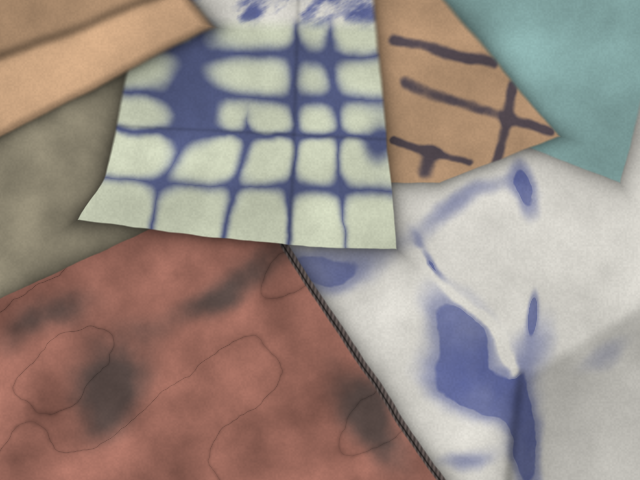
Write a Shadertoy shader that draws this texture.

```glsl
// Overlapping pieces of dyed cloth in soft slanting light.
// Half planes cut each piece, warped lines and blobs lay down the dye,
// and value noise makes the wrinkles.
const vec3 WHITE = vec3(.82, .81, .78), INDIGO = vec3(.36, .39, .57);
const vec3 OLIVE = vec3(.57, .54, .46), TEAL = vec3(.51, .64, .63);
const vec3 TAN = vec3(.75, .61, .48), INK = vec3(.25, .23, .28);
const vec3 CREAM = vec3(.77, .79, .7), DEEP = vec3(.25, .28, .45);
const vec3 RUST = vec3(.59, .4, .35), SOOT = vec3(.28, .25, .24);
const vec4 COL_LOW = vec4(.31, .475, .605, .73); // dye columns, near end
const vec4 COL_HIGH = vec4(.43, .54, .62, .69); // far end
const vec4 ROWS = vec4(.613, .727, .806, .898);
const vec2 LIGHT = vec2(-.18, .24);

float hash(vec2 p) {
  vec3 q = fract(p.xyx * .1031);
  q += dot(q, q.yzx + 33.33);
  return fract((q.x + q.y) * q.z);
}
float noise(vec2 p) {
  vec2 i = floor(p), f = fract(p), e = vec2(1, 0);
  f *= f * (3. - 2. * f);
  return mix(mix(hash(i), hash(i + e), f.x),
    mix(hash(i + e.yx), hash(i + 1.), f.x), f.y);
}
float fbm(vec2 p) {
  float sum = 0., amp = .5;
  for (int i = 0; i < 5; i++, amp *= .5) {
    sum += amp * noise(p);
    p = mat2(1.6, 1.2, -1.2, 1.6) * p + 7.3;
  }
  return sum;
}
mat2 turn(float a) { return mat2(cos(a), -sin(a), sin(a), cos(a)); }
float relief(vec2 p) { return fbm(p + LIGHT) - fbm(p - LIGHT); }
// Negative to the left of the direction a to b.
float cut(vec2 p, float ax, float ay, float bx, float by) {
  vec2 d = normalize(vec2(bx - ax, by - ay));
  return dot(p - vec2(ax, ay), vec2(d.y, -d.x));
}
float bell(float d, float w) { return exp(-d * d / (w * w)); }
// Soft line from a to b.
float line(vec2 p, float ax, float ay, float bx, float by, float w) {
  vec2 d = vec2(bx - ax, by - ay), q = p - vec2(ax, ay);
  return bell(length(q - d * clamp(dot(q, d) / dot(d, d), 0., 1.)), w);
}
// Soft ellipse with centre, radii and angle.
float blob(vec2 p, float x, float y, float rx, float ry, float a) {
  vec2 q = turn(a) * (p - vec2(x, y)) / vec2(rx, ry);
  return exp(-dot(q, q));
}
// Lays a piece over the colour below, with a contact shadow.
void lay(inout vec3 col, vec3 cloth, float d, float soft, float shade) {
  col *= 1. - shade * exp(-max(d, 0.) / .018);
  col = mix(cloth, col, smoothstep(-soft, soft, d));
}

vec3 whiteCloth(vec2 p, vec2 w) {
  float s = .9 * blob(w, .68, .445, .12, .05, .2)
    + blob(w, .95, .31, .06, .1, .5)
    + blob(w, 1., .19, .12, .05, -.4)
    + blob(w, 1.1, .06, .035, .13, .1)
    + .9 * blob(w, 1.1, .6, .03, .06, .2)
    + .55 * blob(w, .96, .57, .15, .03, .5)
    + blob(p, 1.11, .35, .01, .04, -.1)
    + blob(w, .9, .45, .055, .011, -.9)
    + .6 * blob(w, .98, .05, .06, .03, .3)
    + .4 * blob(w, 1.27, .26, .09, .03, .6)
    + .5 * blob(w, 1.12, .27, .05, .09, -.3)
    - .5 * line(w, .87, .48, 1.08, .22, .011);
  float tint = .62 * smoothstep(.15, .65, s) + .35 * smoothstep(.62, .72, s);
  vec3 col = mix(WHITE, INDIGO, tint * (.7 + .5 * fbm(w * 9.)));
  // Folds, one facet turned from the light.
  float facet = smoothstep(0., .03, cut(p, 1.08, .22, 1.34, .38));
  col *= 1. - .15 * facet * smoothstep(1.02, 1.1, p.x);
  col *= 1. - .22 * line(p, 1.085, .22, 1.06, 0., .011);
  return col * (1. + .3 * relief(p * 5.));
}
vec3 gridCloth(vec2 p, vec2 w) {
  float rise = (w.y - .5) / .45, tilt = .05 * (w.x - .45);
  vec4 cols = mix(COL_LOW, COL_HIGH, rise);
  float dye = blob(w, .41, .79, .04, .07, 0.) + blob(w, .79, .7, .03, .05, 0.);
  for (int i = 0; i < 4; i++) {
    float width = mix(.011, i == 0 ? .04 : .015, rise);
    float fade = i == 1 ? 1. - smoothstep(.7, .8, p.y) : .85;
    dye += fade * exp(-abs(w.x - cols[i]) / width)
      + .9 * exp(-abs(w.y - ROWS[i] + tilt) / (i == 1 ? .011 : .02));
  }
  dye *= .72 + .65 * fbm(p * 8.);
  vec3 col = mix(CREAM, DEEP, .88 * smoothstep(.22, 1.05, dye));
  float streaks = smoothstep(.42, .62, fbm(turn(.6) * p * vec2(9, 20)));
  col = mix(col, mix(WHITE, INDIGO, streaks), smoothstep(.93, .97, p.y));
  float crease = bell(p.y - ROWS.y + tilt, .004) + bell(p.x - cols.z, .005);
  return col * (1. - .12 * crease + .24 * relief(p * 8.));
}
vec3 inkedCloth(vec2 p, vec2 w) {
  float ink = line(w, .82, .91, 1.03, .86, .014)
    + line(w, .84, .82, 1.15, .73, .013)
    + line(w, .82, .71, .98, .66, .01)
    + line(w, 1.075, .82, 1.035, .66, .013)
    + line(w, .9, .68, .885, .64, .02);
  ink = smoothstep(.2, .9, ink * (.45 + fbm(p * 17.)));
  return mix(TAN * .92, INK, .85 * ink) * (1. + .3 * relief(p * 7.));
}
vec3 rustCloth(vec2 p, vec2 w, float edge) {
  float soot = blob(w, .23, .2, .08, .12, -.5)
    + .8 * blob(w, .1, .34, .1, .05, .4)
    + .8 * blob(w, .5, .41, .17, .045, .5)
    + blob(w, .78, .13, .06, .14, .6);
  soot *= .35 + 1.1 * fbm(p * 11.);
  vec3 col = mix(RUST, SOOT, .85 * smoothstep(.1, .85, soot));
  float vein = abs(noise(turn(.6) * w * vec2(4, 9)) - .5);
  col *= 1. - .2 * exp(-vein / .012) + .5 * relief(turn(.5) * p * 8.);
  // Rolled hem with slanted stitches.
  float stitch = sin((dot(p, vec2(-.56, .83)) - edge) * 480.);
  vec3 hem = SOOT * (1.2 + .22 * stitch) * (1. - .5 * bell(edge + .01, .002));
  return mix(col, hem, smoothstep(-.018, -.013, edge));
}

void mainImage(out vec4 fragColor, in vec2 fragCoord) {
  vec2 p = fragCoord / iResolution.y;
  vec2 warp = vec2(fbm(p * 7.), fbm(p * 7. + 31.)) - .48;
  vec2 w = p + .07 * warp, q = p + .012 * warp;
  float soft = mix(.0022, .008, smoothstep(.55, 1., p.y)), d;
  vec3 col = whiteCloth(p, w);
  vec3 olive = OLIVE * (1. + .75 * relief(turn(-.5) * p * 5.));
  lay(col, olive, p.x - .5, soft, 0.);

  d = max(cut(q, .92, .768, 1.293, .618), cut(q, 1.293, .618, 1.333, .774));
  lay(col, TEAL * (1. + .35 * relief(p * 5.)), max(d, .88 - q.x), soft, .3);

  d = max(cut(q, .903, .613, 1.167, .717), cut(q, 1.167, .717, .92, 1.));
  d = max(d, max(.618 - q.y, .76 - q.x));
  lay(col, inkedCloth(p, p + .035 * warp), d, soft, .4);

  float edge = cut(q, .929, 0., .6, .49);
  d = max(edge, cut(q, .295, .514, 0., .378));
  lay(col, rustCloth(p, w, edge), d, soft, .35);

  d = cut(q, .3, 1., .215, .62) - .036 * (1. - smoothstep(.53, .64, p.y));
  d = max(d, cut(q, .161, .54, .599, .488));
  d = max(d, cut(q, .599, .488, .825, .481));
  d = max(d, cut(q, .825, .481, .783, .95));
  lay(col, gridCloth(p, p + .045 * warp), d, soft, .45);

  // Folded tan piece.
  d = max(cut(q, .009, .719, .446, .948), cut(q, .446, .948, .4, 1.));
  float fold = cut(q, 0., .87, .34, 1.);
  vec3 folded = TAN * mix(.87, 1.03, smoothstep(-.012, .006, fold));
  folded *= 1. - .3 * bell(fold + .01, .012) + .35 * relief(p * 5.);
  lay(col, folded * (1. - .3 * smoothstep(-.022, 0., d)), d, soft, .55);

  float grain = noise(p * 260.) - .5;
  fragColor = vec4(col * (1. + .05 * grain), 1);
}
```
